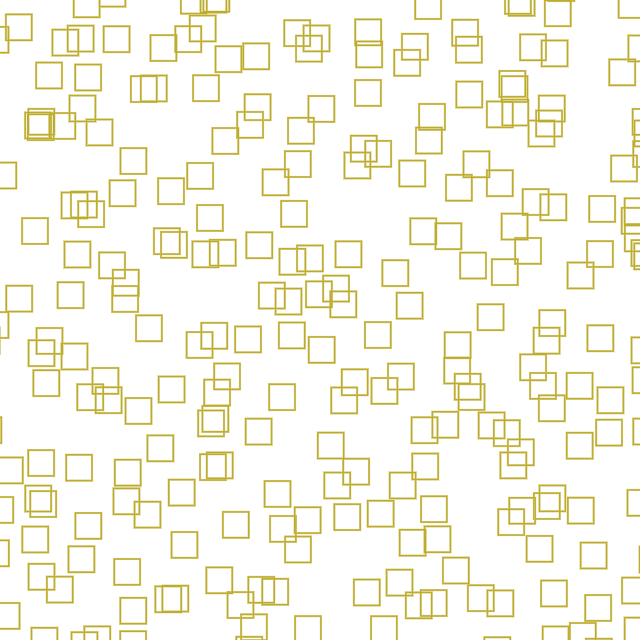
This pattern is drawn by a three.js fragment shader. Its source:

```glsl
// Thin mustard square outlines of one size, scattered and overlapping on white.
varying vec2 vUv;

const vec3 PAPER = vec3(1.0);
const vec3 INK = vec3(0.74, 0.67, 0.17);
const float CELLS = 15.0;         // scatter cells across the canvas
const float JITTER = 1.3;         // placement range, in cells
const float HALF_SIDE = 0.0202;   // centre to middle of the line
const float LINE_WIDTH = 0.0029;
const float EDGE_SOFTNESS = 0.00195;

// Two random values in 0..1 for a cell
vec2 hash2(vec2 cell) {
  vec3 p = fract(cell.xyx * vec3(0.1031, 0.1030, 0.0973) + 0.37);
  p += dot(p, p.yzx + 33.33);
  return fract((p.xx + p.yz) * p.zy);
}

// Distance to a square outline with sharp corners
float squareOutline(vec2 p, float halfSide) {
  vec2 q = abs(p);
  return abs(max(q.x, q.y) - halfSide);
}

// Distance to the nearest outline, one jittered square per cell
float scatteredSquares(vec2 p) {
  vec2 home = floor(p * CELLS);
  float nearest = 1.0;
  for (int y = -1; y <= 1; y++) {
    for (int x = -1; x <= 1; x++) {
      vec2 cell = home + vec2(float(x), float(y));
      vec2 offset = (hash2(cell + 7.0) - 0.5) * JITTER;
      vec2 centre = (cell + 0.5 + offset) / CELLS;
      nearest = min(nearest, squareOutline(p - centre, HALF_SIDE));
    }
  }
  return nearest;
}

void main() {
  float inside = 0.5 * LINE_WIDTH - scatteredSquares(vUv);
  float coverage = clamp(inside / EDGE_SOFTNESS + 0.5, 0.0, 1.0);
  gl_FragColor = vec4(mix(PAPER, INK, coverage), 1.0);
}
```
